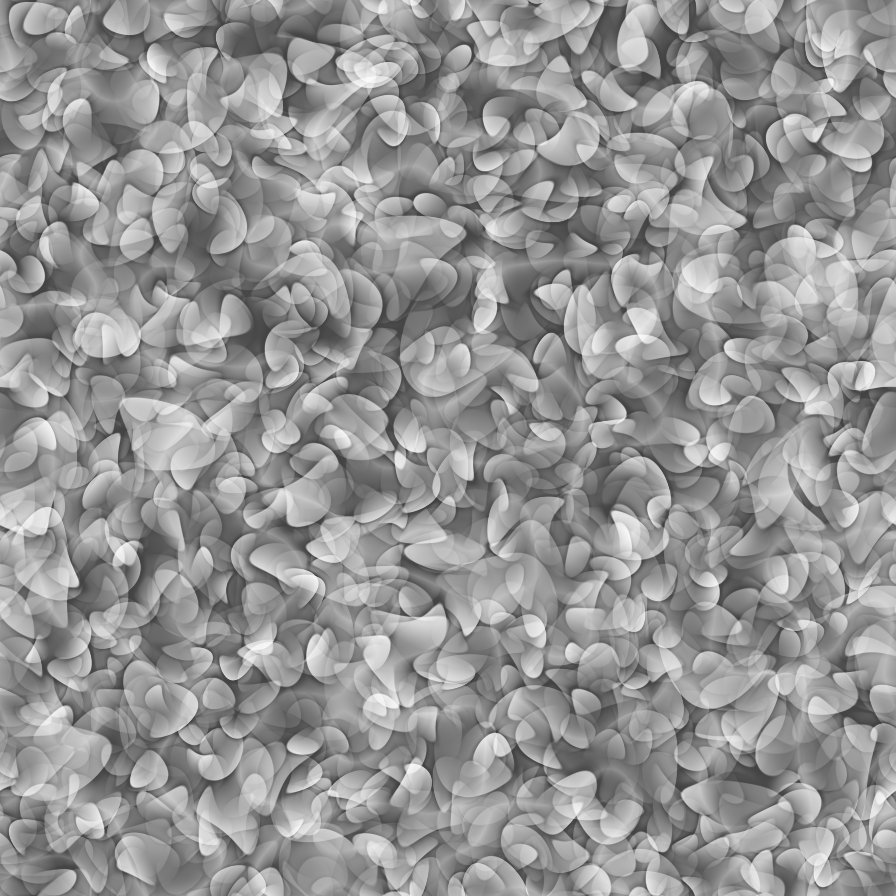
Give the GLSL for this pattern, as a Shadertoy shader.

```glsl
// Tiling grey field of small translucent petals with soft shadows on dark, creased ground.

const int   LAYERS        = 5;     // petal sizes, from large to small
const int   COARSEST      = 10;    // petals across the canvas in the first layer
const int   COUNT_STEP    = 4;     // extra petals across per layer
const vec2  LENGTH_RANGE  = vec2(0.42, 0.70);  // half length, in cells
const vec2  ASPECT_RANGE  = vec2(0.50, 0.72);  // width over length
const vec2  OPACITY_RANGE = vec2(0.12, 0.74);
const vec2  LAYER_WEIGHT  = vec2(0.70, 1.15);  // opacity of first and last layer
const float BEND          = 0.75;  // bean-like curvature
const float FADE_POWER    = 1.2;   // falloff from bright rim to clear side
const float HALO_DEPTH    = 0.60;  // shadow outside the bright rim
const float HALO_REACH    = 0.45;  // in petal radii
const float WARP_AMOUNT   = 0.020;
const int   WARP_CELLS    = 8;
const int   CREASE_CELLS  = 10;
const int   SHADE_CELLS   = 7;
const float GROUND_GREY   = 0.32;
const float SHADE_DEPTH   = 0.16;
const float CREASE_LIGHT  = 0.24;
const float CREASE_SHARP  = 9.0;
const float DARKEST       = 0.25;
const float FLOOR_SOFTNESS = 0.10;
const float TAU           = 6.2831853;

// Integer hash: cell and seed to three values in 0..1
vec3 hash3(ivec2 cell, int seed) {
    uvec3 v = uvec3(cell.x, cell.y, seed) * 1664525u + 1013904223u;
    v.x += v.y * v.z; v.y += v.z * v.x; v.z += v.x * v.y;
    v ^= v >> 16u;
    v.x += v.y * v.z; v.y += v.z * v.x; v.z += v.x * v.y;
    return vec3(v >> 8u) / 16777216.0;
}

ivec2 wrapCell(ivec2 cell, int count) {
    return (cell + 2 * count) % count;
}

float cornerSlope(ivec2 cell, vec2 offset, int count, int seed) {
    float angle = TAU * hash3(wrapCell(cell, count), seed).x;
    return dot(vec2(cos(angle), sin(angle)), offset);
}

// Gradient noise that repeats over the unit square, about -0.7..0.7
float tiledNoise(vec2 uv, int count, int seed) {
    vec2 p = uv * float(count);
    ivec2 cell = ivec2(floor(p));
    vec2 f = fract(p);
    vec2 s = f * f * f * (f * (f * 6.0 - 15.0) + 10.0);
    float low = mix(cornerSlope(cell, f, count, seed),
                    cornerSlope(cell + ivec2(1, 0), f - vec2(1, 0), count, seed), s.x);
    float high = mix(cornerSlope(cell + ivec2(0, 1), f - vec2(0, 1), count, seed),
                     cornerSlope(cell + ivec2(1, 1), f - vec2(1, 1), count, seed), s.x);
    return mix(low, high, s.y);
}

// Bent ellipse: positive opacity inside, negative (shadow) just outside its bright rim
float petal(vec2 offset, vec3 shape, vec3 look, float blur) {
    float angle = TAU * shape.x;
    float c = cos(angle), s = sin(angle);
    vec2 q = mat2(c, -s, s, c) * offset;
    float halfLength = mix(LENGTH_RANGE.x, LENGTH_RANGE.y, shape.y);
    float halfWidth = halfLength * mix(ASPECT_RANGE.x, ASPECT_RANGE.y, shape.z);
    q.y += BEND * (look.z * 2.0 - 1.0) * (q.x * q.x / halfLength - 0.3 * halfLength);
    q /= vec2(halfLength, halfWidth);
    float rim = length(q) - 1.0;
    float inside = smoothstep(-blur, blur, -rim * halfWidth);
    float lightAngle = TAU * look.x;
    float side = 0.5 + 0.5 * dot(q, vec2(cos(lightAngle), sin(lightAngle)));
    float fade = pow(clamp(side, 0.0, 1.0), FADE_POWER);
    float halo = clamp(1.0 - rim / HALO_REACH, 0.0, 1.0);
    float opacity = mix(OPACITY_RANGE.x, OPACITY_RANGE.y, look.y * look.y);
    return opacity * fade * mix(-HALO_DEPTH * halo * halo, 1.0, inside);
}

// Share of the ground left visible through one layer of petals
float layerClearness(vec2 uv, int count, int seed, float weight) {
    vec2 p = uv * float(count);
    ivec2 home = ivec2(floor(p));
    float blur = 0.8 * float(count) / iResolution.y;
    float clearness = 1.0;
    for (int y = -1; y <= 1; y++)
    for (int x = -1; x <= 1; x++) {
        ivec2 cell = home + ivec2(x, y);
        ivec2 id = wrapCell(cell, count);
        vec2 center = vec2(cell) + hash3(id, seed).xy;
        clearness *= 1.0 - weight * petal(p - center, hash3(id, seed + 1), hash3(id, seed + 2), blur);
    }
    return clearness;
}

void mainImage(out vec4 fragColor, in vec2 fragCoord) {
    vec2 uv = fragCoord / iResolution.xy;
    vec2 warped = uv + WARP_AMOUNT * vec2(tiledNoise(uv, WARP_CELLS, 1),
                                         tiledNoise(uv, WARP_CELLS, 2));

    // Dark ground with thin light creases
    float crease = exp(-CREASE_SHARP * abs(tiledNoise(warped, CREASE_CELLS, 3)));
    float shade = tiledNoise(warped, SHADE_CELLS, 4);
    float ground = GROUND_GREY + SHADE_DEPTH * shade + CREASE_LIGHT * crease;

    // Petals lighten what lies below them and shade their surroundings
    float clearness = 1.0;
    for (int i = 0; i < LAYERS; i++) {
        float weight = mix(LAYER_WEIGHT.x, LAYER_WEIGHT.y, float(i) / float(LAYERS - 1));
        clearness *= layerClearness(warped, COARSEST + COUNT_STEP * i, 10 + 3 * i, weight);
    }

    // Soft lower limit keeps the shadows open
    float above = 1.0 - (1.0 - ground) * clearness - DARKEST;
    float grey = DARKEST + 0.5 * (above + sqrt(above * above + FLOOR_SOFTNESS * FLOOR_SOFTNESS));
    fragColor = vec4(vec3(clamp(grey, 0.0, 1.0)), 1.0);
}
```
